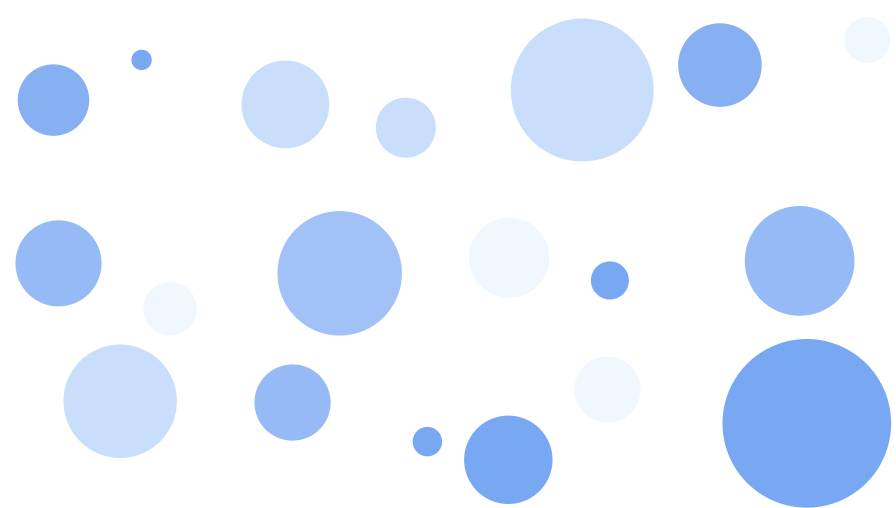
A WebGL 2 fragment shader for this pattern:

```glsl
#version 300 es
precision highp float;

uniform vec2 u_resolution;
out vec4 outColor;

const vec2 GRID = vec2(4.0, 3.0);
const float LARGE_COUNT = 5.0;
const float SMALL_COUNT = 14.0;
const float MARGIN = 0.006;

// Palette, from strongest to faintest blue
const vec3 PALETTE[6] = vec3[6](
    vec3(0.475, 0.660, 0.950),
    vec3(0.530, 0.690, 0.953),
    vec3(0.590, 0.730, 0.960),
    vec3(0.635, 0.760, 0.970),
    vec3(0.790, 0.870, 0.983),
    vec3(0.947, 0.967, 0.997));

// Palette entry by size rank: five large discs, then fourteen small ones
const int TONES[19] = int[19](0, 4, 3, 4, 2,
    0, 4, 2, 1, 5, 2, 1, 5, 4, 5, 5, 0, 0, 0);

float hash(vec2 p) {
    return fract(sin(dot(p, vec2(127.1, 311.7))) * 43758.5453);
}

vec2 signedHash2(vec2 p) {
    return 2.0 * vec2(hash(p), hash(p + 17.3)) - 1.0;
}

float largeRadius(float rank) {
    float t = 1.0 - rank / (LARGE_COUNT - 1.0);
    return 0.108 + 0.058 * t * t;
}

float smallRadius(float rank) {
    float t = rank / (SMALL_COUNT - 1.0);
    return mix(0.087, 0.020, pow(t, 1.8));
}

// Shuffles the grid cells into a size order
float cellRank(vec2 cell) {
    float index = cell.x + GRID.x * cell.y;
    return mod(7.0 * index + 3.0, GRID.x * GRID.y);
}

// Random centre that keeps the disc inside its box
vec2 scatter(vec2 boxCentre, vec2 boxSize, float radius, vec2 seed) {
    vec2 room = max(0.5 * boxSize - radius - MARGIN, 0.0);
    return boxCentre + room * signedHash2(seed);
}

float discCoverage(vec2 p, vec2 centre, float radius, float pixel) {
    return clamp(0.5 - (length(p - centre) - radius) / pixel, 0.0, 1.0);
}

void main() {
    // Canvas height is one unit
    float pixel = 1.0 / u_resolution.y;
    vec2 p = gl_FragCoord.xy * pixel;
    vec2 boxSize = vec2(u_resolution.x * pixel, 1.0) / GRID;
    vec2 cell = floor(p / boxSize);
    float rank = cellRank(cell);

    // A cell holds one large disc, or two small ones side by side
    float radius = largeRadius(rank);
    if (rank >= LARGE_COUNT) {
        boxSize.x *= 0.5;
        cell.x = floor(p.x / boxSize.x);
        float side = mod(cell.x, 2.0);
        float smallRank = rank - LARGE_COUNT + 0.5 * SMALL_COUNT * side;
        radius = smallRadius(smallRank);
        rank = LARGE_COUNT + smallRank;
    }

    vec2 centre = scatter((cell + 0.5) * boxSize, boxSize, radius, cell + 3.7);
    vec3 tone = PALETTE[TONES[int(rank + 0.5)]];
    float coverage = discCoverage(p, centre, radius, pixel);
    outColor = vec4(mix(vec3(1.0), tone, coverage), 1.0);
}
```
